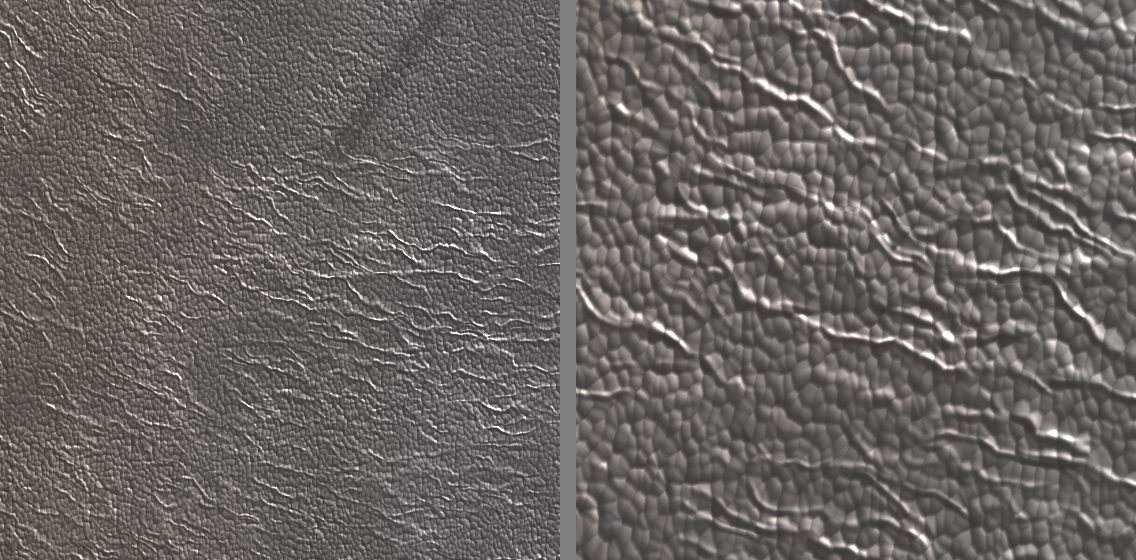
Left, the full canvas; right, a detail of the centre.
Reproduce this texture procedurally as a Shadertoy shader.

```glsl
// Worn grey leather: fine pebble grain, curved broken wrinkles and one dark diagonal fold.
// Cellular noise builds the height; the difference of two samples along the light
// direction gives the relief shading, which then scales a warm-to-cool grey.

#define GRAIN_SCALE vec2(150.0, 108.0)
#define WRINKLE_SCALE vec2(7.0, 20.0)
#define CRINKLE_SCALE vec2(13.0, 35.0)
#define FIBRE_SCALE vec2(26.0, 7.0)
#define LIGHT_STEP vec2(0.0008, 0.0014)
#define GRAIN_RELIEF 6.0
#define WRINKLE_RELIEF 4.2
#define CONTRAST 0.225
#define BASE_TONE 0.368
#define WARM_TINT vec3(1.0, 0.945, 0.905)
#define COOL_TINT vec3(0.98, 0.95, 0.96)

vec2 hash2(vec2 p) {
    vec3 q = fract(p.xyx * vec3(0.1031, 0.1030, 0.0973));
    q += dot(q, q.yzx + 33.33);
    return fract((q.xx + q.yz) * q.zy);
}

// Distances to the nearest and second nearest cell points
vec2 cells(vec2 p) {
    vec2 base = floor(p);
    vec2 nearest = vec2(8.0);
    for (int j = -1; j <= 1; j++)
    for (int i = -1; i <= 1; i++) {
        vec2 cell = base + vec2(i, j);
        float d = length(cell + hash2(cell) - p);
        nearest = d < nearest.x ? vec2(d, nearest.x) : vec2(nearest.x, min(nearest.y, d));
    }
    return nearest;
}

// Layered, turned sines for warping and masks
float waves(vec2 p) {
    float sum = 0.0, amp = 0.5;
    for (int i = 0; i < 4; i++) {
        p = mat2(0.8, 0.6, -0.6, 0.8) * p * 1.7 + 1.3;
        sum += amp * sin(p.x + 1.5 * sin(p.y));
        amp *= 0.6;
    }
    return sum;
}

// Narrow rounded ridge along the cell borders
float ridge(vec2 p, float width) {
    vec2 d = cells(p);
    float edge = (d.y - d.x) / width;
    return exp(-edge * edge);
}

// Wrinkle coordinates: steep diagonals at the left bend level at the right
vec2 flow(vec2 p) {
    p += 0.010 * vec2(waves(p * 25.0), waves(p * 25.0 + 7.0));
    return vec2(p.x, p.y + (0.65 + 0.5 * p.y) * (p.x - 0.43 * p.x * p.x));
}

// Heights of grain, wrinkles, crinkles and fibres
vec4 heights(vec2 p) {
    vec2 f = flow(p);
    float pebble = cells(p * GRAIN_SCALE + 0.3 * waves(p * 40.0)).x;
    return vec4(-pebble * pebble,
                ridge(f * WRINKLE_SCALE, 0.14),
                ridge(f * CRINKLE_SCALE + 31.0, 0.19),
                -ridge((p + 0.006 * waves(p * 22.0)) * FIBRE_SCALE + 57.0, 0.13));
}

// Soft dark fold made of two parallel lines
float fold(vec2 p) {
    vec2 start = vec2(0.585, 0.70), span = vec2(0.235, 0.33);
    vec2 q = p - start;
    float along = dot(q, span) / dot(span, span);
    float across = (q.x * span.y - q.y * span.x) / length(span);
    across += 0.004 * waves(p * 20.0);
    float lines = smoothstep(0.008, 0.001, abs(abs(across) - 0.010));
    float band = smoothstep(0.028, 0.008, abs(across));
    return (0.5 * band + 0.6 * lines) * smoothstep(-0.05, 0.12, along);
}

void mainImage(out vec4 fragColor, in vec2 fragCoord) {
    vec2 p = fragCoord / iResolution.xy;
    vec4 low = heights(p - LIGHT_STEP);
    vec4 high = heights(p + LIGHT_STEP);
    vec4 slope = low - high;
    vec4 level = 0.5 * (low + high);

    // Where wrinkles are strong, broken or calm
    float bandY = (p.y - 0.56 + 0.08 * p.x) / 0.17;
    float band = exp(-bandY * bandY) * smoothstep(0.3, 0.6, p.x);
    float calm = smoothstep(0.68, 0.85, p.y) * smoothstep(0.2, 0.5, p.x);
    float strength = (0.75 + 0.4 * band) * (1.0 - 0.5 * calm);
    float wrinkleMask = strength * smoothstep(-0.5, 0.3, waves(p * 14.0) + 0.3 * band);
    float crinkleMask = 0.75 * strength * smoothstep(-0.3, 0.4, waves(p * 17.0 + 4.0));
    float fibreMask = 0.4 * smoothstep(0.65, 0.2, p.x) * smoothstep(-0.3, 0.4, waves(p * 11.0 + 9.0));

    // Relief light, with dark pits between the pebbles
    float light = GRAIN_RELIEF * slope.x * (0.95 + 0.25 * waves(p * 9.0 + 2.0));
    light += 1.6 * (level.x + 0.24);
    light += WRINKLE_RELIEF * dot(slope.yzw, vec3(wrinkleMask, crinkleMask, fibreMask));
    light += 0.6 * level.y * wrinkleMask + 0.35 * level.z * crinkleMask + level.w * fibreMask;
    light += 0.36 * waves(p * 6.0);

    // Fold and the faint seam down the left side
    light -= fold(p);
    float seam = smoothstep(0.008, 0.001, abs(p.x - 0.014 - 0.002 * waves(p * 8.0)));
    light -= 0.7 * seam * smoothstep(0.6, 0.45, p.y);

    // Compress shadows, then tint
    light = light < 0.0 ? light / (1.0 - 0.3 * light) : light;
    float tone = BASE_TONE * exp(CONTRAST * light);
    vec3 tint = mix(WARM_TINT, COOL_TINT, smoothstep(0.1, 0.9, p.x + 0.1 * waves(p * 3.0)));
    fragColor = vec4(clamp(tone * tint, 0.0, 1.0), 1.0);
}
```
